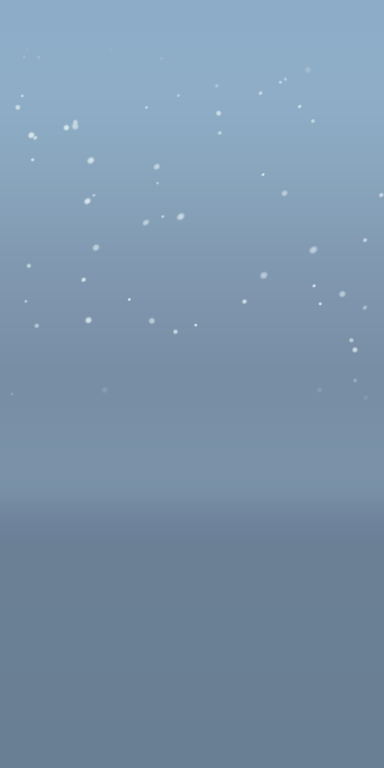
This background is drawn by a WebGL 1 fragment shader. Its source:

```glsl
precision highp float;
// Soft snowfall against a hazy blue sky above a flat slate-coloured ground.
// The backdrop is a chain of vertical blends; the flakes are tilted ellipses
// scattered by a sine-free hash, fading out at both ends of the snow band.

uniform vec2 u_resolution;

// Three pseudo-random values in 0..1 from one seed.
vec3 hash3(float seed) {
  vec3 p = fract(vec3(seed) * vec3(0.1031, 0.1030, 0.0973));
  p += dot(p, p.yzx + 33.33);
  return fract((p.xxy + p.yzz) * p.zyx);
}

// Backdrop colour at a depth of 0 (top) to 1 (bottom).
vec3 backdrop(float depth) {
  vec3 color = mix(vec3(0.55, 0.675, 0.785), vec3(0.56, 0.68, 0.78),
                   smoothstep(0.0, 0.12, depth));
  color = mix(color, vec3(0.53, 0.64, 0.73), smoothstep(0.1, 0.28, depth));
  color = mix(color, vec3(0.495, 0.585, 0.68), smoothstep(0.22, 0.4, depth));
  color = mix(color, vec3(0.47, 0.555, 0.645), smoothstep(0.36, 0.51, depth));
  color = mix(color, vec3(0.477, 0.57, 0.655), smoothstep(0.5, 0.6, depth));

  // Misty horizon: a bluish fold, then the slate ground.
  color = mix(color, vec3(0.43, 0.51, 0.605), smoothstep(0.62, 0.695, depth));
  color = mix(color, vec3(0.418, 0.502, 0.582), smoothstep(0.69, 0.712, depth));
  return mix(color, vec3(0.413, 0.498, 0.578), smoothstep(0.75, 1.0, depth));
}

// Coverage of one flake, stretched along a rising diagonal.
float flake(vec2 offset, float radius, float stretch, float pixel) {
  vec2 along = vec2(0.8, 0.6);
  vec2 local = vec2(dot(offset, along), dot(offset, vec2(-along.y, along.x)));
  float dist = length(local * vec2(1.0 / stretch, stretch));
  return 1.0 - smoothstep(radius * 0.3, radius + 0.6 * pixel, dist);
}

void main() {
  vec2 uv = gl_FragCoord.xy / u_resolution;
  float depth = 1.0 - uv.y;
  vec2 aspect = vec2(1.0, u_resolution.y / u_resolution.x);
  float pixel = 1.0 / u_resolution.x;
  vec3 color = backdrop(depth);

  // Scattered snow, some flakes crisp and some out of focus.
  for (int i = 0; i < 60; i++) {
    vec3 place = hash3(float(i) + 311.0);
    vec3 trait = hash3(float(i) + 571.0);
    vec2 center = vec2(place.x, mix(0.06, 0.525, place.y));
    float radius = mix(0.0038, 0.0118, place.z * place.z);
    float stretch = 1.0 + 0.2 * trait.x * trait.x;
    float fade = smoothstep(0.05, 0.15, center.y)
               * (1.0 - smoothstep(0.44, 0.53, center.y));
    float opacity = mix(0.5, 0.95, trait.y) * mix(0.12, 1.0, fade);
    vec2 offset = (vec2(uv.x, depth) - center) * aspect * vec2(1.0, -1.0);
    float cover = flake(offset, radius, stretch, pixel);
    color = mix(color, vec3(0.86, 0.92, 0.94), cover * opacity);
  }

  gl_FragColor = vec4(color, 1.0);
}
```
